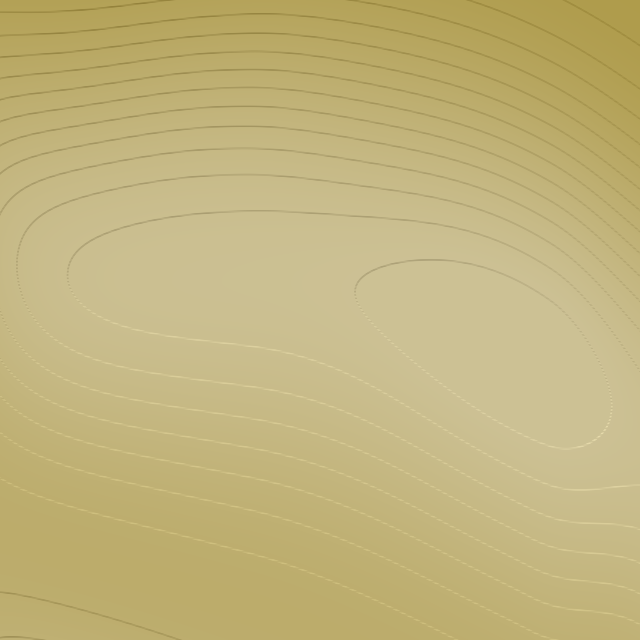
This background is drawn by a WebGL 2 fragment shader. Its source:

```glsl
#version 300 es
precision highp float;
// Sandy relief: a long pale ridge with finely embossed contour lines.

uniform vec2 u_resolution;
out vec4 outColor;

float sq(float v) { return v * v; }

// Rise from 0 to 1 over half a cosine wave.
float swell(float t) { return 0.5 - 0.5 * cos(3.14159 * t); }

// Height in contour steps: a curved crest that falls off to a floor on each side.
float relief(vec2 p) {
    float x = p.x;
    float crestY = 0.56 - 0.607 * sq(max(x - 0.39, 0.0))
                 + 0.034 * pow(max(1.0 - x / 0.39, 0.0), 4.0);
    float crest = -0.35 + 1.3 * exp(-sq((x - 0.807) / 0.221))
                - 2.25 * exp(-x / 0.085) - 0.8 * smoothstep(0.86, 1.03, x);
    float offset = p.y - crestY;

    // Upper slope, with a broader shoulder on the left.
    if (offset > 0.0) {
        float shoulder = 1.0 + 0.15 * exp(-sq((x - 0.325) / 0.22));
        float t = pow(offset / (0.56 + 0.11 * x), shoulder);
        return mix(crest, -13.4, swell(t));
    }

    // Lower slope, down into a shallow valley.
    float reach = 0.43 + 0.163 * smoothstep(0.0, 0.78, x)
                - 0.07 * smoothstep(0.83, 1.0, x);
    return mix(crest, -7.5, swell(-offset / reach));
}

void main() {
    vec2 p = gl_FragCoord.xy / u_resolution;
    float height = relief(p);

    // Slope by central differences.
    vec2 e = vec2(0.001, 0.0);
    vec2 slope = vec2(relief(p + e.xy) - relief(p - e.xy),
                      relief(p + e.yx) - relief(p - e.yx)) / (2.0 * e.x);
    float steepness = max(length(slope), 0.3);
    vec2 uphill = slope / steepness;

    // Ground colour by height.
    vec3 ochre = vec3(0.685, 0.61, 0.295);
    vec3 paleSand = vec3(0.80, 0.755, 0.58);
    vec3 color = mix(ochre, paleSand, clamp(1.0 + height / 13.4, 0.0, 1.0));

    // Thin contour lines, at least a pixel wide.
    float lineDistance = abs(fract(height + 0.5) - 0.5) / steepness;
    float softness = max(0.0011, 0.6 / u_resolution.y);
    float line = 1.0 - smoothstep(0.0006, 0.0006 + 1.5 * softness, lineDistance);

    // Terraced light: long dashes on level runs, alternating dots on steep ones.
    float terrace = cos(6.28318 * 192.0 * p.y);
    float light = dot(uphill, vec2(-0.4, 0.85)) * (0.7 + 0.3 * terrace)
                + 0.4 * abs(uphill.x) * terrace;
    float strength = light < 0.0 ? 0.15 : 0.085;
    color += line * light * strength * vec3(1.0, 1.0, 0.9);

    outColor = vec4(color, 1.0);
}
```
